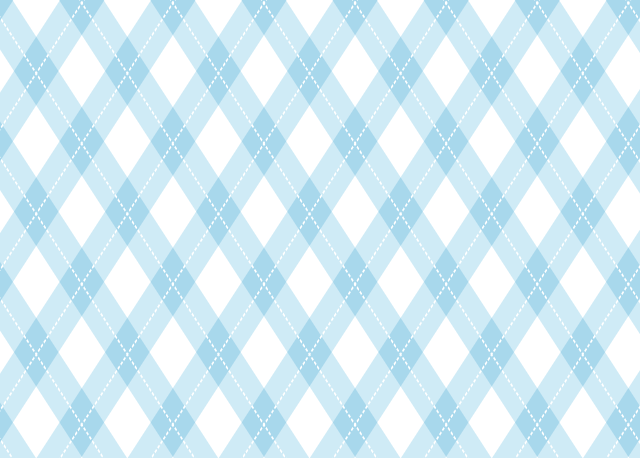
Reproduce this pattern procedurally as a Shadertoy shader.

```glsl
// Pale blue argyle: two families of slanted translucent bands multiply where they cross,
// leaving white diamonds between them, with dashed white stitching along each band.
// Everything lives in a skewed lattice whose integer points are the stitch crossings.

#define PERIOD vec2(0.1989, 0.3069)   // repeat size, in canvas heights
#define CROSSING vec2(0.6758, 0.5330) // one stitch crossing
#define BAND_SHIFT 0.0050             // bands sit slightly above the stitches
#define BAND_FRACTION 0.488           // share of the lattice cell a band covers
#define STITCHES 16.0                 // dashes between two crossings
#define DASH_FILL 0.62                // dash length over dash spacing
#define STITCH_WIDTH 0.0036
#define BAND_TINT vec3(0.812, 0.920, 0.963)

// Signed distance from x to the nearest integer
float fromInteger(float x) {
    return x - floor(x + 0.5);
}

// The two diagonal lattice coordinates
vec2 diagonals(vec2 p) {
    vec2 q = (p - CROSSING) / PERIOD;
    return vec2(q.x + q.y, q.x - q.y);
}

float coverage(float signedDistance, float pixel) {
    return clamp(0.5 - signedDistance / pixel, 0.0, 1.0);
}

float band(float across, float spacing, float pixel) {
    float d = (abs(fromInteger(across)) - 0.5 * BAND_FRACTION) * spacing;
    return coverage(d, pixel);
}

// Short dashes with softly rounded corners
float stitch(float across, float along, float spacing, float edge, float pixel) {
    float pitch = edge / STITCHES;
    vec2 local = vec2(fromInteger(along * STITCHES) * pitch,
                      fromInteger(across) * spacing);
    float corner = 0.25 * STITCH_WIDTH;
    vec2 halfSize = 0.5 * vec2(DASH_FILL * pitch, STITCH_WIDTH);
    vec2 d = abs(local) - halfSize + corner;
    float box = length(max(d, 0.0)) + min(max(d.x, d.y), 0.0) - corner;
    return coverage(box, pixel);
}

void mainImage(out vec4 fragColor, in vec2 fragCoord) {
    vec2 p = fragCoord / iResolution.y;
    float pixel = 1.0 / iResolution.y;
    float spacing = 1.0 / length(1.0 / PERIOD); // between parallel bands
    float edge = 0.5 * length(PERIOD);          // between crossings

    // Translucent bands
    vec2 b = diagonals(p - vec2(0.0, BAND_SHIFT));
    vec3 color = mix(vec3(1.0), BAND_TINT, band(b.x, spacing, pixel));
    color *= mix(vec3(1.0), BAND_TINT, band(b.y, spacing, pixel));

    // White stitching
    vec2 s = diagonals(p);
    float thread = max(stitch(s.x, s.y, spacing, edge, pixel),
                       stitch(s.y, s.x, spacing, edge, pixel));
    color = mix(color, vec3(1.0), thread);

    fragColor = vec4(color, 1.0);
}
```
